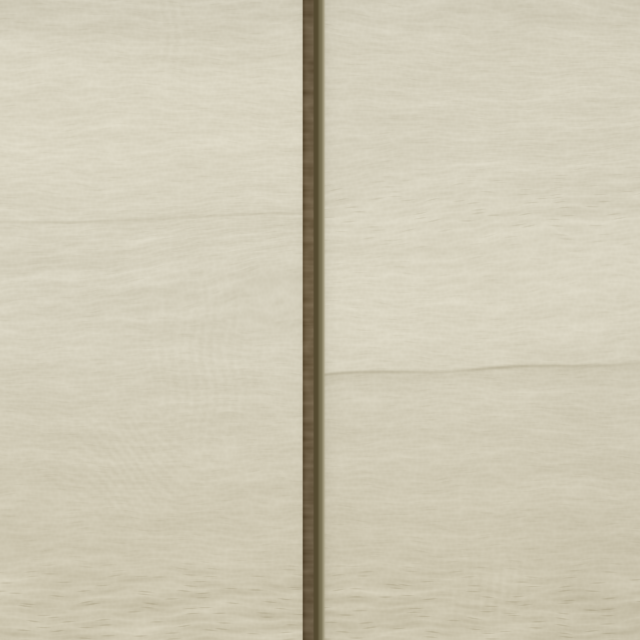
Give the GLSL for this texture, as a three.js fragment shader.

```glsl
varying vec2 vUv;

vec2 hash2(vec2 p) {
  vec3 q = fract(p.xyx * vec3(0.1031, 0.103, 0.0973));
  q += dot(q, q.yzx + 33.33);
  return fract((q.xx + q.yz) * q.zy);
}

// Distance to the nearest scattered point
float cells(vec2 p) {
  vec2 id = floor(p), f = fract(p);
  float nearest = 2.0;
  for (int j = -1; j <= 1; j++) {
    for (int i = -1; i <= 1; i++) {
      vec2 o = vec2(float(i), float(j));
      nearest = min(nearest, length(o + hash2(id + o) - f));
    }
  }
  return nearest;
}

float bump(float x, float center, float width) {
  float d = (x - center) / width;
  return exp(-d * d);
}

// Bends the straight grain into gentle waves, differently on each board
vec2 bendGrain(vec2 p, float right) {
  float sweep = 0.058 * smoothstep(0.06, 0.46, p.x) * bump(p.y, 0.59, 0.08);
  float rise = 0.09 * (p.x - 0.5) * bump(p.y, 0.67, 0.13)
             - 0.05 * (p.x - 0.5) * bump(p.y, 0.95, 0.08);
  float wave = 0.004 * sin(p.x * 13.0 + p.y * 17.0 + right * 2.0)
             + 0.002 * sin(p.x * 37.0 - p.y * 41.0)
             + 0.0008 * sin(p.x * 91.0 + p.y * 63.0);
  return vec2(p.x, p.y - mix(sweep, rise, right) + wave);
}

vec3 wood(vec2 p, float right) {
  vec2 g = bendGrain(p, right) + vec2(0.0, right * 3.7);
  float y = p.y;

  // Streaks from coarse to fine
  float broad = cells(g * vec2(3.0, 24.0)) - 0.48;
  float streak = cells(g * vec2(9.0, 75.0) + 11.0) - 0.48;
  float fine = cells(g * vec2(28.0, 165.0) + 37.0) - 0.48;
  float fleck = cells(p * vec2(150.0, 120.0) + 5.0) - 0.48;
  float rings = sin(g.y * 230.0 + 3.0 * sin(g.y * 37.0) + 2.0 * sin(g.x * 9.0));

  // Zones of stronger figure
  float lower = 1.0 - smoothstep(0.07, 0.14, y);
  float arch = bump(y, 0.57, 0.075) * (1.0 - right);
  float knots = bump(y, 0.67, 0.04) * right;
  float top = smoothstep(0.9, 1.0, y);
  float figure = 0.45 + 1.1 * lower + 0.4 * arch + 0.6 * knots + 0.35 * top;

  float shade = 0.022 * broad + figure * (0.04 * streak + 0.004 * rings)
              + 0.026 * fine + 0.016 * fleck;
  float pores = smoothstep(0.2, 0.03, cells(g * vec2(13.0, 105.0) + 71.0));
  shade -= pores * (0.012 + 0.035 * lower + 0.025 * knots);

  // Crossing saw marks, in patches
  float saw = sin(p.x * 410.0 + 2.0 * sin(p.y * 45.0));
  float patches = bump(p.x, 0.32, 0.08) * bump(y, 0.44, 0.13)
                + bump(p.x, 0.77, 0.07) * bump(y, 0.08, 0.06)
                + bump(p.x, 0.27, 0.03) * bump(y, 0.95, 0.08);
  float scratch = sin((p.x + p.y) * 330.0 + 4.0 * sin(p.x * 31.0));
  float scratched = bump(p.x, 0.2, 0.14) * bump(y, 0.27, 0.09);
  shade += 0.006 * saw * patches + 0.007 * scratch * scratched;

  // Joints where planks meet
  float leftJoint = y - 0.653 - 0.014 * smoothstep(0.1, 0.45, p.x);
  float rightJoint = y - 0.414 - 0.038 * (p.x - 0.5) - 0.002 * sin(p.x * 25.0);
  float joint = mix(leftJoint, rightJoint, right);
  float line = bump(joint, 0.0, 0.0028) * mix(0.04, 0.075, right);
  float under = smoothstep(0.003, -0.003, joint) * exp(min(joint, 0.0) * 32.0);
  shade -= line * (0.7 + streak) + under * mix(0.008, 0.025, right);

  // Broad light over the boards
  vec3 color = mix(vec3(0.805, 0.778, 0.692), vec3(0.842, 0.822, 0.75),
                   smoothstep(0.02, 0.58, y));
  color += 0.018 * bump(y, mix(0.79, 0.54, right), 0.12);
  color -= 0.02 * top + 0.018 * smoothstep(0.75, 1.0, p.x) * (1.0 - y);
  return color + shade * vec3(1.0, 1.06, 1.22);
}

void main() {
  vec2 p = vUv;
  float right = step(0.49, p.x);
  vec3 color = wood(p, right);

  // Contact shade beside the groove
  color -= 0.035 * exp(-max(p.x - 0.508, 0.0) * 130.0) * right;
  color -= 0.025 * exp(-max(0.473 - p.x, 0.0) * 260.0) * (1.0 - right);

  // Groove: brown side wall, deep shadow, pale olive lip
  float mottling = cells(p * vec2(45.0, 48.0)) - 0.48;
  float bands = cells(vec2(p.x * 12.0, p.y * 130.0)) - 0.48;
  vec3 wall = vec3(0.43, 0.37, 0.275) + 0.07 * mottling + 0.06 * bands;
  wall -= 0.06 * bump(p.x, 0.474, 0.003);
  wall *= 0.94 + 0.1 * bump(p.y, 0.55, 0.3);
  vec3 groove = mix(wall, vec3(0.33, 0.29, 0.19), smoothstep(0.488, 0.492, p.x));
  groove = mix(groove, vec3(0.47, 0.44, 0.325), smoothstep(0.495, 0.501, p.x));
  groove = mix(groove, vec3(0.66, 0.63, 0.52), smoothstep(0.501, 0.507, p.x));
  float inside = smoothstep(0.4715, 0.4745, p.x) * (1.0 - smoothstep(0.505, 0.5095, p.x));
  gl_FragColor = vec4(mix(color, groove, inside), 1.0);
}
```
